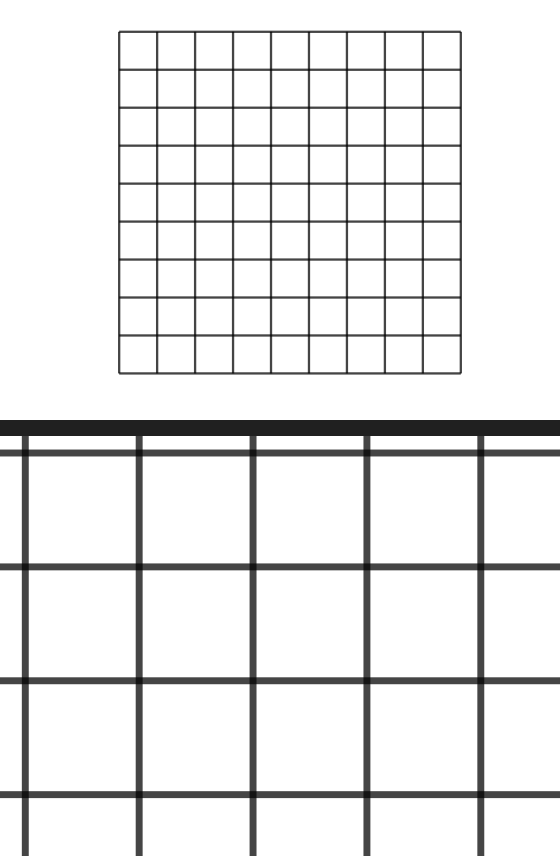
Top: the whole. Bottom: its middle third, enlarged.
Reproduce this pattern procedurally as a WebGL 2 fragment shader.

```glsl
#version 300 es
precision highp float;

uniform vec2 u_resolution;
out vec4 fragColor;

// Lengths are fractions of the canvas height
const float CELL_COUNT = 9.0;
const float CELL_SIZE = 0.09038;
const float LINE_WIDTH = 0.0055;
const vec2 GRID_OFFSET = vec2(0.0238, 0.0176);
const vec3 PAPER = vec3(1.0);
const vec3 INK = vec3(0.0);
const float INK_OPACITY = 0.73;

// Smooth coverage of a centred band, one pixel soft at each edge
vec2 bandCoverage(vec2 distanceFromCentre, float halfWidth, float pixel) {
    return clamp((halfWidth - abs(distanceFromCentre)) / pixel + 0.5, 0.0, 1.0);
}

void main() {
    float pixel = 1.0 / u_resolution.y;
    vec2 point = (gl_FragCoord.xy - 0.5 * u_resolution) * pixel - GRID_OFFSET;

    // Distance to the nearest ruled line on each axis
    vec2 cell = point / CELL_SIZE + 0.5 * CELL_COUNT;
    vec2 nearestLine = clamp(floor(cell + 0.5), 0.0, CELL_COUNT);
    vec2 lineDistance = (cell - nearestLine) * CELL_SIZE;

    // Each line stops squarely at the ends of the perpendicular span
    vec2 span = bandCoverage(point, 0.5 * CELL_COUNT * CELL_SIZE, pixel);
    vec2 lines = bandCoverage(lineDistance, 0.5 * LINE_WIDTH, pixel) * span.yx;

    // Translucent strokes are layered, so crossings turn darker
    vec3 color = mix(PAPER, INK, lines.x * INK_OPACITY);
    color = mix(color, INK, lines.y * INK_OPACITY);
    fragColor = vec4(color, 1.0);
}
```
